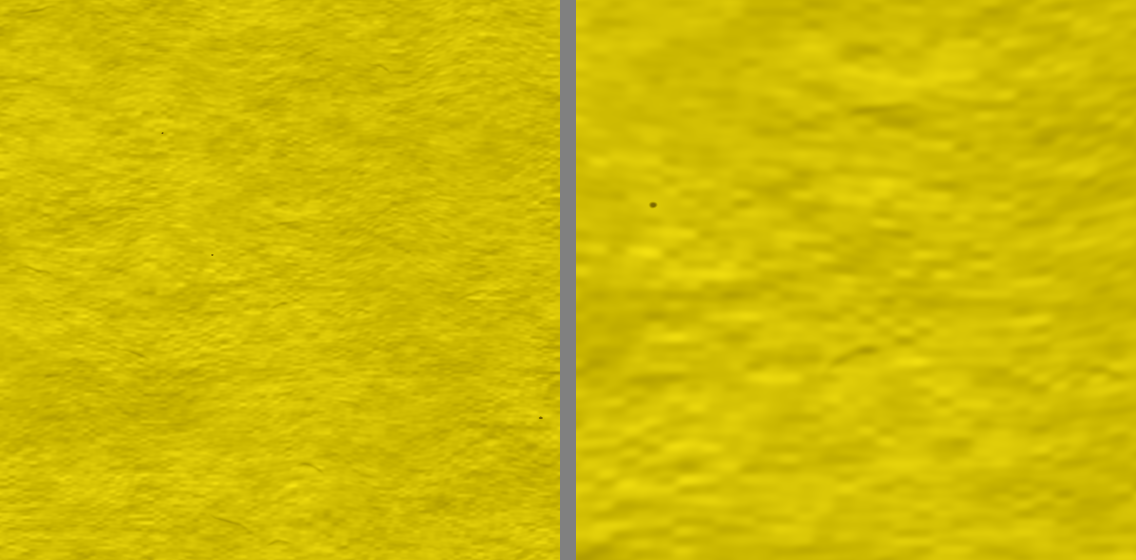
Left: the whole. Right: its middle third, enlarged.
Give the GLSL for this texture, as a Shadertoy shader.

```glsl
// Yellow handmade paper: fine horizontal fibre relief, soft mottling, a few creases and specks.

const vec3 PAPER = vec3(0.809, 0.735, 0.009);     // mean sheet colour
const vec3 TONE_TINT = vec3(1.0, 1.0, 0.38);      // colour change per unit of tone
const vec2 CLOUD_SCALE = vec2(4.0, 7.0);
const vec2 MOTTLE_SCALE = vec2(15.0, 27.0);
const vec2 FIBRE_SCALE = vec2(38.0, 80.0);
const vec2 GRAIN_SCALE = vec2(85.0, 165.0);
const float CLOUD_GAIN = 0.050;
const float MOTTLE_GAIN = 0.062;
const float FIBRE_GAIN = 0.060;
const float GRAIN_GAIN = 0.050;
const float RELIEF_GAIN = 0.095;
const vec2 LIGHT_STEP = vec2(-0.0015, 0.0048);    // offset towards the light
const float CREASE_CELLS = 7.0;
const float CREASE_CHANCE = 0.34;
const float CREASE_WIDTH = 0.0028;
const float CREASE_DEPTH = 0.10;
const float SPECK_CELLS = 6.0;
const float SPECK_CHANCE = 0.12;
const float SPECK_RADIUS = 0.0035;
const float SPECK_DEPTH = 0.38;

float hash(vec2 p) {
    vec3 q = fract(vec3(p.xyx) * 0.1031);
    q += dot(q, q.yzx + 33.33);
    return fract((q.x + q.y) * q.z);
}

vec2 hash2(vec2 p) {
    return vec2(hash(p + 17.3), hash(p + 71.9));
}

// Smooth value noise, centred on zero
float noise(vec2 p) {
    vec2 i = floor(p), f = fract(p);
    f = f * f * f * (f * (f * 6.0 - 15.0) + 10.0);
    float low = mix(hash(i), hash(i + vec2(1.0, 0.0)), f.x);
    float high = mix(hash(i + vec2(0.0, 1.0)), hash(i + 1.0), f.x);
    return mix(low, high, f.y) - 0.5;
}

// Surface height of the matted fibres
float fibreHeight(vec2 p) {
    return noise(p * FIBRE_SCALE + 31.0)
         + 0.6 * noise(p * GRAIN_SCALE + 59.0)
         + 0.5 * noise(p * MOTTLE_SCALE * 1.6 + 83.0);
}

// Short bent folds: dark groove with a lit lip above it
float creases(vec2 p) {
    float shade = 0.0;
    vec2 home = floor(p * CREASE_CELLS);
    for (int y = -1; y <= 1; y++)
    for (int x = -1; x <= 1; x++) {
        vec2 cell = home + vec2(x, y);
        float present = step(hash(cell + 131.0), CREASE_CHANCE);
        vec2 rnd = hash2(cell + 211.0);
        vec2 d = p - (cell + rnd) / CREASE_CELLS;
        float angle = (hash(cell + 307.0) - 0.45) * 1.1;
        d = mat2(cos(angle), -sin(angle), sin(angle), cos(angle)) * d;
        float halfLength = mix(0.02, 0.085, rnd.x * rnd.y);
        float along = d.x / halfLength;
        float across = d.y + 0.007 * along * along + 0.007 * noise(d * 45.0 + cell);
        float fade = 1.0 - smoothstep(0.3, 1.0, abs(along));
        float groove = exp(-pow(across / CREASE_WIDTH, 2.0));
        float lip = exp(-pow((across - 0.006) / (CREASE_WIDTH * 1.4), 2.0));
        float strength = mix(0.4, 1.0, hash(cell + 401.0));
        shade += present * fade * strength * (0.4 * lip - groove);
    }
    return shade;
}

// Rare dark flecks of pulp
float specks(vec2 p) {
    vec2 cell = floor(p * SPECK_CELLS);
    vec2 centre = (cell + mix(vec2(0.15), vec2(0.85), hash2(cell + 503.0))) / SPECK_CELLS;
    float size = SPECK_RADIUS * mix(0.7, 1.2, hash(cell + 601.0));
    float r = length((p - centre) * vec2(1.0, 1.2)) + 0.002 * noise(p * 260.0);
    return step(hash(cell + 701.0), SPECK_CHANCE) * (1.0 - smoothstep(size * 0.3, size, r));
}

void mainImage(out vec4 fragColor, in vec2 fragCoord) {
    vec2 uv = fragCoord / iResolution.y;

    // Let the fibres wander off the horizontal
    vec2 p = uv + vec2(0.012, 0.022) * vec2(noise(uv * 9.0 + 5.0), noise(uv * 7.0 + 41.0));

    // Soft mottling and fine grain
    float tone = CLOUD_GAIN * noise(p * CLOUD_SCALE + 3.0);
    tone += MOTTLE_GAIN * noise(p * MOTTLE_SCALE + 11.0);
    tone += FIBRE_GAIN * noise(p * FIBRE_SCALE * 0.9 + 23.0);
    tone += GRAIN_GAIN * noise(p * GRAIN_SCALE + 47.0);

    // Relief lit from above, stronger in some patches
    float roughness = 1.0 + 0.9 * noise(uv * 8.0 + 67.0);
    tone += RELIEF_GAIN * roughness * (fibreHeight(p) - fibreHeight(p + LIGHT_STEP));

    // Creases and specks
    tone += CREASE_DEPTH * creases(uv);
    tone -= SPECK_DEPTH * specks(uv);

    fragColor = vec4(clamp(PAPER + tone * TONE_TINT, 0.0, 1.0), 1.0);
}
```
